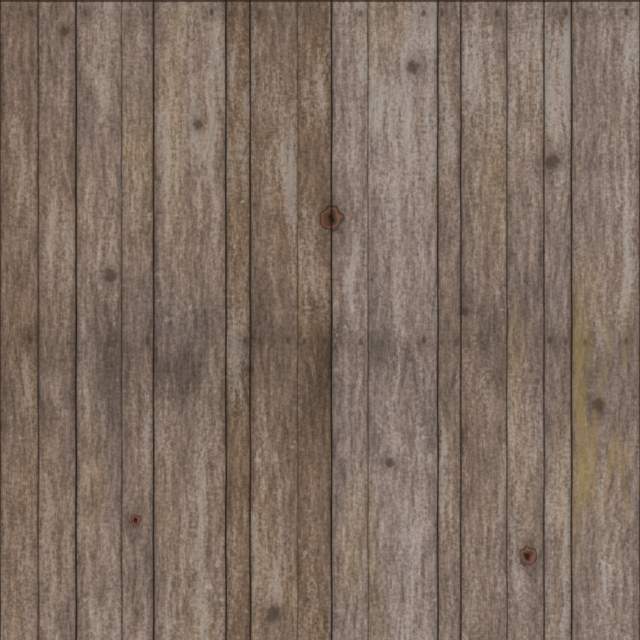
A Shadertoy shader for this texture:

```glsl
const int PLANKS = 15, KNOTS = 14, MAIN_KNOT = 7;
// Plank borders, darkness of each seam, brownness of each plank
const float EDGES[16] = float[16](0.0, 0.060, 0.119, 0.190, 0.240, 0.353, 0.391, 0.465,
                                  0.518, 0.575, 0.684, 0.720, 0.792, 0.850, 0.893, 1.0);
const float SEAMS[16] = float[16](0.7, 0.6, 1.0, 0.45, 0.95, 0.9, 0.9, 0.35,
                                  0.95, 0.4, 0.85, 0.8, 0.55, 0.7, 0.9, 0.7);
const float WARMTH[15] = float[15](0.75, 0.55, 0.4, 0.5, 0.45, 1.0, 0.75, 0.95,
                                   0.15, 0.0, 0.45, 0.45, 0.35, 0.25, 0.25);
const vec3 GREY = vec3(0.535, 0.472, 0.440);
const vec3 BROWN = vec3(0.450, 0.368, 0.300);
const vec3 TAN = vec3(0.550, 0.470, 0.365);
const vec3 PALE = vec3(0.655, 0.635, 0.615);
const vec3 DARK = vec3(0.270, 0.220, 0.190);
const vec3 GAP = vec3(0.140, 0.110, 0.095);
const vec3 RUST = vec3(0.540, 0.320, 0.220);
const vec3 OCHRE = vec3(0.590, 0.500, 0.300);

float hash(vec2 p) {
    vec3 q = fract(p.xyx * 0.1031);
    q += dot(q, q.yzx + 33.33);
    return fract((q.x + q.y) * q.z);
}
float corner(vec2 cell, vec2 offset) {
    float angle = 6.2832 * hash(cell);
    return dot(vec2(cos(angle), sin(angle)), offset);
}
// Gradient noise, about -0.7 to 0.7
float noise(vec2 p) {
    vec2 i = floor(p), f = p - i, e = vec2(1.0, 0.0);
    vec2 u = f * f * f * (f * (f * 6.0 - 15.0) + 10.0);
    return mix(mix(corner(i, f), corner(i + e, f - e), u.x),
               mix(corner(i + e.yx, f - e.yx), corner(i + 1.0, f - 1.0), u.x), u.y);
}
float fbm(vec2 p) {
    return noise(p) + 0.5 * noise(p * 2.03 + 17.3) + 0.25 * noise(p * 4.1 + 41.7);
}
float disc(float d, float radius, float blur) {
    return 1.0 - smoothstep(radius - blur, radius + blur, d);
}
// Centre in xy, radius in z
vec3 knotAt(int i) {
    float k = float(i - MAIN_KNOT);
    float x = (float(i) + 0.25 + 0.3 * sin(2.0 * k)) / float(KNOTS);
    float radius = i == MAIN_KNOT ? 0.019 : mix(0.006, 0.014, hash(vec2(k + 40.0, 3.0)));
    return vec3(x, fract(0.659 + 0.618 * k), radius);
}
// Pushes the grain aside around a knot
vec2 bendGrain(vec2 p, vec3 knot) {
    vec2 d = p - knot.xy, q = d / (knot.z * vec2(2.0, 4.5));
    return vec2(-0.65 * d.x * exp(-dot(q, q)), 0.0);
}
vec3 paintKnot(vec3 color, vec2 p, vec3 knot, bool rusty) {
    vec2 q = (p - knot.xy) / knot.z;
    float d = length(q * vec2(1.0, 0.9)) + 0.35 * noise(q * 1.6 + knot.xy * 90.0);
    color = mix(color, DARK, 0.35 * exp(-0.4 * d * d));
    vec3 wood = rusty ? mix(RUST, DARK, 0.35 + 0.35 * sin(d * 16.0)) : DARK;
    color = mix(color, wood, disc(d, 0.8, 0.35) * (rusty ? 0.85 : 0.55));
    float core = rusty ? disc(d, 0.35, 0.15) + 0.4 * disc(abs(d - 0.88), 0.1, 0.1) : 0.0;
    return mix(color, GAP, 0.85 * core);
}
vec3 paintNail(vec3 color, vec2 p, vec2 center, float strength) {
    vec2 d = p - center;
    color = mix(color, DARK, 0.4 * strength * exp(-dot(d, d) * 3000.0));
    color = mix(color, DARK, strength * disc(length(d * vec2(1.0, 0.6)), 0.003, 0.002));
    return mix(color, RUST, 0.5 * strength * disc(length(d), 0.0014, 0.001));
}
vec3 weatheredWood(vec2 p, vec2 grain, float warmth, float id) {
    vec2 s = grain + id * vec2(3.71, 5.13);
    float broad = fbm(s * vec2(9.0, 3.5));
    float streak = fbm(s * vec2(55.0, 5.0));
    float fiber = fbm(s * vec2(125.0, 22.0));
    float grit = noise(p * vec2(150.0, 120.0)) + noise(p * 230.0 + 9.0);
    vec3 color = mix(GREY, BROWN, clamp(warmth + 0.5 * broad, 0.0, 1.0));
    color = mix(color, TAN, 0.55 * smoothstep(0.05, 0.6, noise(s * vec2(14.0, 3.0) + 60.0)));
    color *= 1.03 + 0.16 * broad + 0.11 * streak + 0.23 * fiber + 0.15 * grit;
    // Patchy damp band across the middle
    float band = exp(-pow((p.y - 0.43) / 0.11, 2.0));
    color *= 1.0 - band * (0.05 + 0.22 * smoothstep(-0.1, 0.5, noise(s * vec2(16.0, 7.0))));
    // Thin pale growth lines, then bleaching toward both ends
    float ring = abs(sin(26.0 * noise(s * vec2(13.0, 3.5)) + 2.0 * fiber + 1.5 * streak));
    float lines = (1.0 - smoothstep(0.0, 0.4, ring)) * smoothstep(-0.2, 0.4, broad + fiber);
    float bleach = smoothstep(0.1, 0.85, 0.7 * streak + 0.7 * broad + 0.5 * abs(p.y - 0.45) + 0.3 * grit);
    return mix(color, PALE, clamp(0.22 * lines + bleach * mix(0.35, 0.65, p.x), 0.0, 1.0));
}
void mainImage(out vec4 fragColor, in vec2 fragCoord) {
    vec2 p = fragCoord / iResolution.xy;
    float px = 1.0 / iResolution.y;
    int id = 0;
    for (int i = 1; i < PLANKS; i++) if (p.x > EDGES[i]) id = i;
    float plank = float(id);
    vec2 grain = p + vec2(0.007 * noise(vec2(p.x * 14.0 + plank, p.y * 13.0)), 0.0);
    for (int i = 0; i < KNOTS; i++) grain += bendGrain(p, knotAt(i));
    vec3 color = weatheredWood(p, grain, WARMTH[id], plank);
    // Ochre stain running down the last plank
    float run = smoothstep(0.02, 0.3, p.y) * (1.0 - smoothstep(0.45, 0.63, p.y));
    float stain = exp(-abs(p.x - 0.907) / 0.018) + 1.1 * fbm(p * vec2(65.0, 9.0));
    color = mix(color, OCHRE, id == PLANKS - 1 ? 0.6 * run * clamp(stain, 0.0, 1.0) : 0.0);
    // Pale flecks of old paint
    float fleck = noise(p * vec2(75.0, 55.0)) + 0.5 * noise(p * 150.0);
    float patches = smoothstep(0.0, 0.4, noise(p * vec2(9.0, 5.0) + plank * 7.0));
    color = mix(color, PALE * 1.05, 0.6 * patches * smoothstep(0.3, 0.65, fleck));
    for (int i = 0; i < KNOTS; i++) color = paintKnot(color, p, knotAt(i), i % 4 == 3);
    // Two nails per plank in each row
    for (int i = 0; i < 4; i++) {
        float chance = hash(vec2(plank + 5.0, float(i) + 11.0));
        float x = mix(EDGES[id], EDGES[id + 1], i % 2 == 0 ? 0.2 : 0.8);
        color = paintNail(color, p, vec2(x, (i < 2 ? 0.461 : 0.974) + 0.008 * chance), 0.8 * chance);
    }
    // Seams of uneven depth with soft shadows, and the dark top border
    float wear = noise(vec2(p.y * 9.0, plank));
    for (int i = 0; i <= PLANKS; i++) {
        float d = abs(p.x + 0.001 * noise(vec2(p.y * 9.0, 4.0)) - EDGES[i]);
        color *= 1.0 - 0.28 * SEAMS[i] * exp(-d / 0.004);
        color = mix(color, GAP, SEAMS[i] * (0.75 + 0.3 * wear) * disc(d, 0.0013, max(px * 0.6, 0.0012)));
    }
    color = mix(color, GAP, 0.65 * disc(1.0 - p.y, 0.003, max(px, 0.001)));
    fragColor = vec4(clamp(color, 0.0, 1.0), 1.0);
}
```
